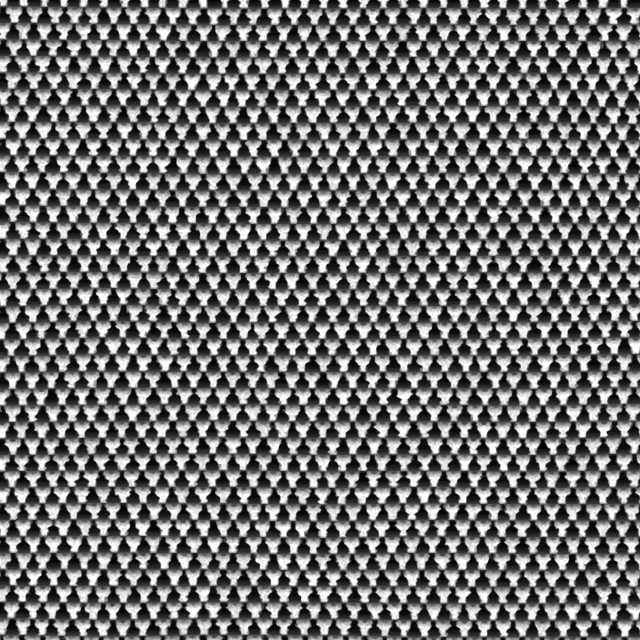
Give the GLSL for this texture, as a Shadertoy shader.

```glsl
// Woven black-and-white cloth: staggered rows of pale, fuzzy tapering tufts
// over dark bell-shaped gaps. Each cell is a soft height-dependent width test,
// frayed by value noise and shaded from a grey shoulder to a bright foot.

const float COLUMNS = 32.0;
const float ROWS = 38.7;
const float ROW_PHASE = 0.24;      // height of the lowest full seam, in rows
const float COLUMN_PHASE = 0.17;   // tuft centre in even rows, in columns
const float FOOT_HALF_WIDTH = 0.17;
const float HEAD_HALF_WIDTH = 0.37;
const float EDGE_SOFTNESS = 0.085;
const float FRAY = 0.13;
const float CENTRE_JITTER = 0.09;
const float WANDER = 0.16;         // slow drift of the weave, in cells
const float SEAM_HEIGHT = 0.14;
const float SEAM_STRENGTH = 0.65;

const vec3 BRIGHT_YARN = vec3(0.97);
const vec3 SHADED_YARN = vec3(0.56);
const vec3 SMUDGE = vec3(0.20);
const vec3 GAP_BLACK = vec3(0.035);
const vec3 GAP_GREY = vec3(0.17);
const vec3 SEAM_GREY = vec3(0.27);

float hash(vec2 p) {
    vec3 q = fract(vec3(p.xyx) * 0.1031);
    q += dot(q, q.yzx + 33.33);
    return fract((q.x + q.y) * q.z);
}

float noise(vec2 p) {
    vec2 i = floor(p);
    vec2 f = fract(p);
    f = f * f * (3.0 - 2.0 * f);
    float low = mix(hash(i), hash(i + vec2(1.0, 0.0)), f.x);
    float high = mix(hash(i + vec2(0.0, 1.0)), hash(i + vec2(1.0)), f.x);
    return mix(low, high, f.y);
}

vec3 weave(vec2 uv) {
    // Staggered grid, gently bent
    vec2 grid = uv * vec2(COLUMNS, ROWS);
    grid.x += WANDER * (noise(uv * 7.0 + 40.0) - 0.5);
    grid.y += WANDER * (noise(uv * 6.0 + 80.0) - 0.5);
    grid.y -= ROW_PHASE;
    float row = floor(grid.y);
    grid.x += 0.5 - COLUMN_PHASE + 0.5 * mod(row, 2.0);
    vec2 cell = vec2(floor(grid.x), row) + 50.0;
    float height = fract(grid.y);
    float side = fract(grid.x) - 0.5 + CENTRE_JITTER * (hash(cell) - 0.5);

    // Tuft outline: narrow foot, wide head, frayed edge
    float fibre = noise(grid * vec2(7.0, 6.0) + 100.0);
    float shoulder = 0.58 + 0.12 * (hash(cell + 17.0) - 0.5);
    float halfWidth = mix(FOOT_HALF_WIDTH, HEAD_HALF_WIDTH,
                          smoothstep(shoulder - 0.25, shoulder + 0.12, height));
    halfWidth += FRAY * (fibre - 0.5);
    float tuft = 1.0 - smoothstep(-EDGE_SOFTNESS, EDGE_SOFTNESS, abs(side) - halfWidth);

    // Yarn: bright below, grey at the shoulder, dark smudge at the crown
    float grain = noise(grid * vec2(11.0, 9.0) + 300.0) - 0.5;
    vec3 yarn = mix(BRIGHT_YARN, SHADED_YARN, smoothstep(0.5, 0.95, height));
    yarn += 0.22 * grain + 0.10 * (hash(cell + 31.0) - 0.5);
    float crown = length(vec2(side, height - 0.93) / vec2(0.22, 0.2));
    yarn = mix(yarn, SMUDGE, (1.0 - smoothstep(0.3, 1.0, crown))
                             * mix(0.3, 0.85, hash(cell + 63.0)));

    // Gap: black, greyer at its base, with faint cross threads
    vec3 gap = mix(GAP_GREY, GAP_BLACK, smoothstep(0.05, 0.5, height));
    gap += 0.05 * (noise(grid * vec2(2.0, 9.0) + 500.0) - 0.5);

    // Seam between rows
    vec3 colour = mix(gap, yarn, tuft);
    float seam = 1.0 - smoothstep(0.0, SEAM_HEIGHT, min(height, 1.0 - height));
    return mix(colour, SEAM_GREY, SEAM_STRENGTH * seam);
}

void mainImage(out vec4 fragColor, in vec2 fragCoord) {
    // Four samples per pixel
    vec3 colour = vec3(0.0);
    for (int i = 0; i < 4; i++) {
        vec2 offset = vec2(i % 2, i / 2) * 0.5 - 0.25;
        colour += weave((fragCoord + offset) / iResolution.xy);
    }
    fragColor = vec4(clamp(colour * 0.25, 0.0, 1.0), 1.0);
}
```
